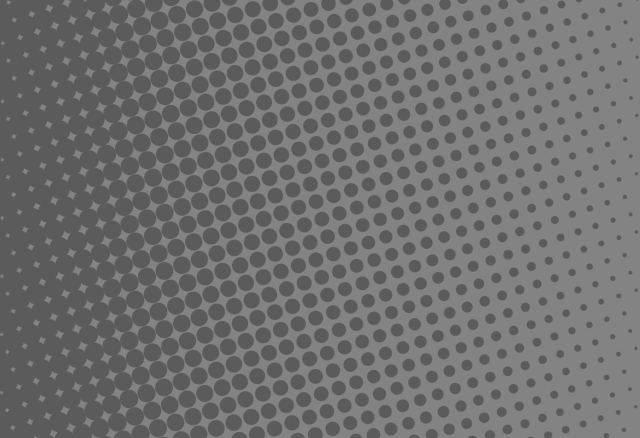
Write a WebGL 2 fragment shader that draws this pattern.

```glsl
#version 300 es
precision highp float;
// Draws a tilted grey halftone screen whose dots shrink from left to right.

uniform vec2 u_resolution;
out vec4 fragColor;

// Dot radius, in cells, that inks the given share of a square cell.
float radiusForCoverage(float coverage) {
    if (coverage < 0.7854) return sqrt(max(coverage, 0.0) / 3.14159);
    // Overlapping dots: the paper left is a small hole between four of them.
    float hole = sqrt(max(1.0 - coverage, 0.0));
    return 0.7071 - 0.5 * hole + 0.114 * hole * hole;
}

void main() {
    vec2 p = gl_FragCoord.xy / u_resolution.y;
    float aspect = u_resolution.x / u_resolution.y;

    // Rotated grid, with one dot at each whole-number position.
    float pitch = 0.04205;
    vec2 anchor = vec2(0.7086, 0.5796);
    vec2 axis = vec2(cos(0.318), sin(0.318));
    vec2 across = vec2(-axis.y, axis.x);
    vec2 offset = p - anchor;
    vec2 grid = vec2(dot(offset, axis), dot(offset, across)) / pitch;
    vec2 nearest = floor(grid + 0.5);
    float softness = 0.75 / (pitch * u_resolution.y);

    // Neighbouring dots overlap on the dark side, so check all nine.
    float paper = 1.0;
    for (int j = -1; j <= 1; j++) {
        for (int i = -1; i <= 1; i++) {
            vec2 cell = nearest + vec2(i, j);
            float dotX = anchor.x + pitch * (cell.x * axis.x + cell.y * across.x);
            float radius = radiusForCoverage(mix(0.975, 0.02, dotX / aspect));
            float edge = length(grid - cell) - radius;
            paper *= smoothstep(-softness, softness, edge);
        }
    }

    fragColor = vec4(vec3(mix(0.355, 0.512, paper)), 1.0);
}
```
